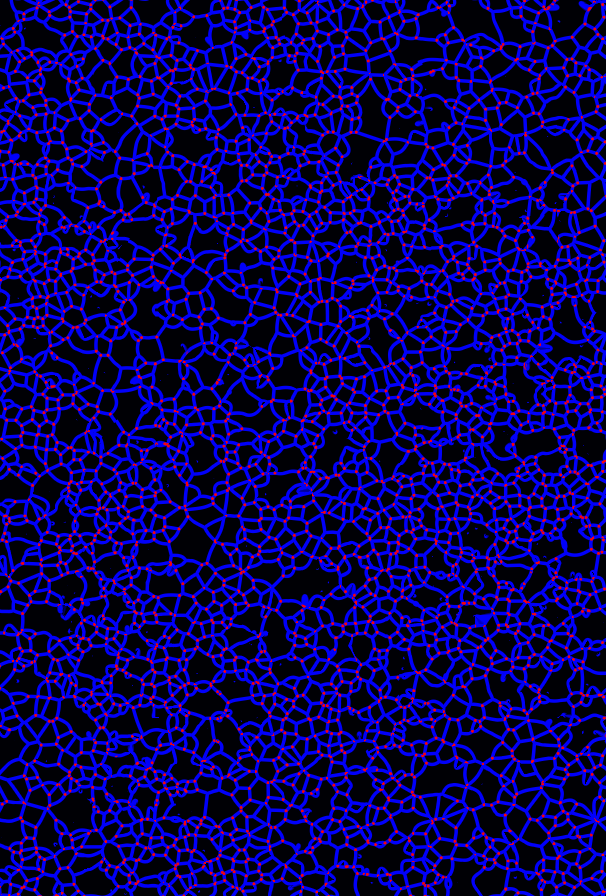
Write a Shadertoy shader that draws this pattern.

```glsl
#define ROWS 76.0         // grid rows over the canvas height
#define JITTER 0.85       // scatter of the seeds in their grid squares
#define SWELL 1.0         // radius of the largest seeds
#define STRETCH 1.3       // elongation of large seeds
#define WALL 0.148        // half width of the walls, in grid squares
#define DOT 0.125         // radius of the junction dots, in grid squares
#define DOT_SHARE 0.7     // part of the junctions that carry a dot
#define SPARSE_KEEP 0.45  // seeds kept in the loosest patches
#define PATCH 8.0         // size of loose and dense patches, in grid squares

const vec3 CELL_BLACK = vec3(0.0, 0.0, 0.02);
const vec3 WALL_BLUE = vec3(0.005, 0.0, 0.98);
const vec3 DOT_RED = vec3(0.97, 0.0, 0.03);

vec4 hash42(vec2 p) {
    vec4 q = fract(p.xyxy * vec4(0.1031, 0.1030, 0.0973, 0.1099));
    q += dot(q, q.wzxy + 33.33);
    return fract((q.xxyz + q.yzzw) * q.zywx);
}

float valueNoise(vec2 p) {
    vec2 i = floor(p), f = fract(p);
    f = f * f * (3.0 - 2.0 * f);
    float low = mix(hash42(i).x, hash42(i + vec2(1, 0)).x, f.x);
    float high = mix(hash42(i + vec2(0, 1)).x, hash42(i + vec2(1, 1)).x, f.x);
    return mix(low, high, f.y);
}

// Distance to a tapered capsule seed (x), its gradient (yz) and a tag (w)
vec4 seedDistance(vec2 p, vec2 square, vec4 place) {
    vec4 shape = hash42(square + 211.7);
    vec2 offset = p - square - 0.5 - JITTER * (place.xy - 0.5);

    float radius = SWELL * pow(shape.x, 9.0);
    float halfLength = STRETCH * radius * shape.y + 0.001;
    float turn = 2.0 * shape.z - 1.0;
    float angle = 1.57 * turn * abs(turn);      // mostly near horizontal
    vec2 axis = vec2(cos(angle), sin(angle));

    float along = clamp(dot(offset, axis) / halfLength, -1.0, 1.0);
    vec2 away = offset - axis * along * halfLength;
    float dist = length(away);
    float taper = 1.0 + 0.5 * (shape.w - 0.5) * along;
    return vec4(dist - radius * taper, away / max(dist, 1e-4), place.w);
}

// Distance to the border between two seeds
float borderDistance(vec4 a, vec4 b) {
    return (b.x - a.x) / max(length(b.yz - a.yz), 0.2);
}

// Distance to the point equally far from three seeds
float junctionDistance(vec4 a, vec4 b, vec4 c) {
    vec2 u = a.yz - b.yz, v = a.yz - c.yz;
    vec2 gap = vec2(b.x, c.x) - a.x;
    float det = u.x * v.y - u.y * v.x;
    vec2 stepTo = vec2(gap.x * v.y - gap.y * u.y, gap.y * u.x - gap.x * v.x);
    return length(stepTo) / max(abs(det), 1e-3);
}

void mainImage(out vec4 fragColor, in vec2 fragCoord) {
    float pixel = ROWS / iResolution.y;
    vec2 p = fragCoord * pixel + 40.0;
    vec2 home = floor(p);

    // Find the three nearest seeds
    vec4 first = vec4(99.0, 0.0, 0.0, 0.0), second = first, third = first;
    for (int y = -3; y <= 3; y++) {
        for (int x = -3; x <= 3; x++) {
            vec2 square = home + vec2(x, y);
            vec4 place = hash42(square);
            float keep = mix(SPARSE_KEEP, 1.0, valueNoise(square / PATCH));
            if (place.z > keep) continue;

            vec4 seed = seedDistance(p, square, place);
            if (seed.x < first.x) {
                third = second; second = first; first = seed;
            } else if (seed.x < second.x) {
                third = second; second = seed;
            } else if (seed.x < third.x) {
                third = seed;
            }
        }
    }

    // Walls between cells
    float border = min(borderDistance(first, second), borderDistance(first, third));
    float wall = clamp((WALL - border) / pixel + 0.5, 0.0, 1.0);

    // Dots where three walls meet
    float junction = junctionDistance(first, second, third);
    float dotMask = clamp((DOT - junction) / pixel + 0.5, 0.0, 1.0);
    dotMask *= step(fract(first.w + second.w + third.w), DOT_SHARE);

    vec3 color = mix(CELL_BLACK, WALL_BLUE, wall);
    fragColor = vec4(mix(color, DOT_RED, dotMask), 1.0);
}
```
